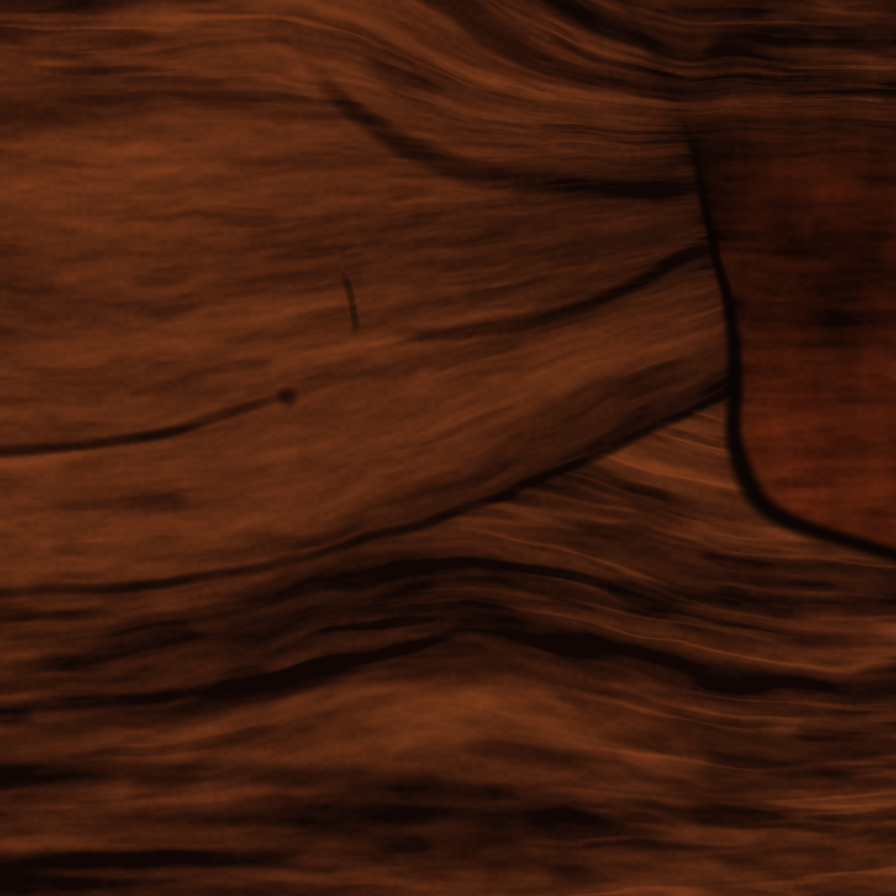
Write a three.js fragment shader that draws this texture.

```glsl
// Dark polished wood with curved seams, flowing grain and an inset panel edged by a black crack.
varying vec2 vUv;

const vec3 SHADOW = vec3(0.065, 0.025, 0.016);
const vec3 BROWN = vec3(0.23, 0.098, 0.045);
const vec3 AMBER = vec3(0.42, 0.197, 0.086);
const vec3 RED_TINT = vec3(1.04, 0.84, 0.7);

float hash(vec2 cell) {
  vec3 q = fract(cell.xyx * 0.1031);
  q += dot(q, q.yzx + 33.33);
  return fract((q.x + q.y) * q.z);
}

float noise(vec2 p) {
  vec2 i = floor(p);
  vec2 f = fract(p);
  f = f * f * (3.0 - 2.0 * f);
  float low = mix(hash(i), hash(i + vec2(1.0, 0.0)), f.x);
  float high = mix(hash(i + vec2(0.0, 1.0)), hash(i + 1.0), f.x);
  return mix(low, high, f.y);
}

float fbm(vec2 p) {
  float sum = 0.0;
  float weight = 0.53;
  for (int i = 0; i < 4; i++) {
    sum += weight * noise(p);
    p = p * 2.03 + vec2(17.3, 9.1);
    weight *= 0.5;
  }
  return sum;
}

float smoothMin(float a, float b, float k) {
  float h = max(k - abs(a - b), 0.0) / k;
  return min(a, b) - 0.25 * k * h * h;
}

float softLine(float d, float width) {
  return 1.0 - smoothstep(0.15 * width, width, abs(d));
}

float span(float x, float from, float to, float fade) {
  return smoothstep(from - fade, from + fade, x) * (1.0 - smoothstep(to - fade, to + fade, x));
}

// Parabolic dark vein running from x = from to x = to
float vein(vec2 p, float from, float to, float height, float bend, float width) {
  float x = p.x - from;
  return softLine(p.y - height - bend * x * x, width) * span(p.x, from, to, 0.04);
}

// Stretched grain around zero: wide bands, fibres and dark pores
float grain(vec2 g, float bands, float fibres) {
  float tone = bands * (fbm(g * vec2(2.0, 15.0)) - 0.5);
  tone += fibres * (fbm(g * vec2(6.0, 48.0) + 31.0) - 0.5);
  tone += 0.16 * (noise(g * vec2(38.0, 150.0)) - 0.5);
  return tone - 0.28 * fibres * smoothstep(0.62, 0.88, noise(g * vec2(11.0, 65.0) + 7.0));
}

// Thin bright fibres along the contour of a noise field
float strands(vec2 g) {
  float ridge = 1.0 - abs(2.0 * fbm(g * vec2(2.5, 26.0) + 50.0) - 1.0);
  return smoothstep(0.86, 1.0, ridge);
}

float upperWood(vec2 p) {
  float top = smoothstep(0.84, 0.95, p.y);
  float rise = 0.34 * p.x * p.x * (1.0 - smoothstep(0.55, 0.95, p.y));
  float fall = 0.2 * smoothstep(0.3, 0.8, p.x) * smoothstep(0.75, 0.95, p.y);
  vec2 g = vec2(p.x, p.y - rise + fall);
  float tone = 0.83 - 0.24 * smoothstep(0.2, 0.85, p.x) - 0.2 * top;
  tone += grain(g, mix(0.55, 1.2, top), mix(0.55, 0.9, top));
  tone += 0.25 * top * strands(g);
  float corner = smoothstep(0.55, 0.85, p.x) * smoothstep(0.62, 0.82, p.y);
  return tone - corner * (0.2 + 0.35 * (fbm(p * vec2(16.0, 5.0)) - 0.4));
}

float lowerWood(vec2 p) {
  float x = (p.x - 0.5) / 0.27;
  float bump = 0.08 * exp(-x * x) * smoothstep(0.0, 0.3, p.y);
  vec2 g = vec2(p.x, p.y - bump);
  float tone = 0.42 + 0.16 * smoothstep(0.12, 0.38, p.y) + grain(g, 1.25, 0.9);
  return tone + 0.26 * strands(g) * smoothstep(0.45, 0.85, p.x + 0.2 * noise(g * 9.0));
}

float panelWood(vec2 p) {
  float shade = smoothstep(0.55, 0.7, p.y + 0.1 * (fbm(p * 9.0) - 0.5));
  float mottle = 0.6 * (fbm(p * vec2(15.0, 6.0)) - 0.5);
  return 0.56 - 0.25 * shade + mottle + grain(p, 0.2, 0.45);
}

void main() {
  vec2 p = vUv + 0.008 * vec2(noise(vUv * 21.0) - 0.5, noise(vUv * 17.0 + 40.0) - 0.5);

  // Two boards meeting at the long curved seam
  float seam = p.y - 0.34 - 0.34 * p.x * p.x;
  float tone = mix(lowerWood(p), upperWood(p), smoothstep(-0.012, 0.012, seam));
  float seamShade = exp(-abs(seam - 0.012) / 0.025) * smoothstep(0.1, 0.5, p.x);
  tone -= 0.32 * seamShade + 0.4 * softLine(seam, 0.009);

  // Veins and cracks
  tone -= 0.45 * vein(p, 0.45, 0.79, 0.625, 0.865, 0.014);
  tone -= 0.45 * vein(p, -0.05, 0.3, 0.495, 0.45, 0.01);
  tone += 0.2 * vein(p, -0.05, 0.2, 0.483, 0.45, 0.008);
  tone -= 0.45 * vein(p, -0.05, 0.5, 0.21, 0.27, 0.011);
  tone -= 0.4 * vein(p, -0.05, 0.5, 0.14, -0.05, 0.022);
  tone -= 0.45 * vein(p, -0.05, 0.33, 0.04, 0.03, 0.016);
  float scar = p.y - 0.785 - 0.145 * exp((0.345 - p.x) / 0.1);
  tone -= 0.42 * softLine(scar, 0.022) * span(p.x, 0.36, 0.76, 0.03);
  float hook = p.x - 0.395 + 4.0 * (p.y - 0.64) * (p.y - 0.64);
  tone -= 0.35 * softLine(hook, 0.007) * span(p.y, 0.635, 0.69, 0.01);
  tone -= 0.4 * (1.0 - smoothstep(0.003, 0.016, length(p - vec2(0.32, 0.555))));

  // Inset panel with a rounded lower corner
  float lift = max(p.y - 0.55, 0.0);
  float edge = smoothMin(p.x - 0.818 + 0.6 * lift * lift, p.y - 0.65 + 0.27 * p.x, 0.1);
  float panel = smoothstep(-0.004, 0.004, edge) * (1.0 - smoothstep(0.78, 0.9, p.y));
  tone = mix(tone, panelWood(p), panel);
  float crackWidth = mix(0.015, 0.008, smoothstep(0.55, 0.75, p.y));
  float crack = softLine(edge, crackWidth) * (1.0 - smoothstep(0.74, 0.88, p.y));
  tone -= 0.16 * exp(-abs(edge) / 0.022);

  // Speckle and colour
  tone += 0.09 * (noise(vUv * vec2(170.0, 230.0)) - 0.5);
  tone = clamp(tone, 0.0, 1.12);
  vec3 colour = mix(SHADOW, BROWN, min(tone * 2.0, 1.0));
  colour = mix(colour, AMBER, max(tone * 2.0 - 1.0, 0.0));
  colour *= mix(vec3(1.0), RED_TINT, panel);
  gl_FragColor = vec4(mix(colour, SHADOW * 0.5, 0.92 * crack), 1.0);
}
```
